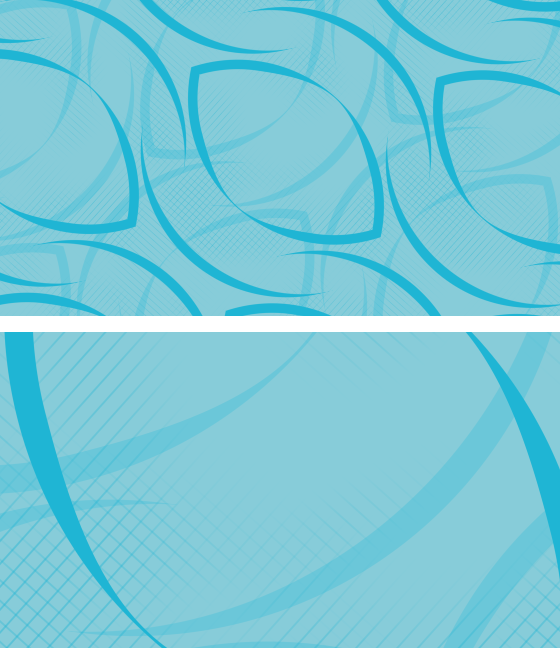
Top, the full canvas; bottom, a detail of the centre.
Give the GLSL for this pattern, as a Shadertoy shader.

```glsl
// Overlapping leaf outlines framed by tapering crescents on a slanted lattice.
// A pale copy, turned a quarter, lies below; each layer adds fine hatching that
// fades in and out with gradient noise. One unit is the canvas height.

vec2 hashGradient(vec2 cell) {
    float angle = 6.2832 * fract(sin(dot(cell, vec2(127.1, 311.7))) * 43758.5);
    return vec2(cos(angle), sin(angle));
}

float gradientNoise(vec2 p) {
    vec2 i = floor(p), f = p - i;
    vec2 s = f * f * f * (f * (f * 6.0 - 15.0) + 10.0);
    vec2 e = vec2(1, 0);
    float low = mix(dot(hashGradient(i), f),
                    dot(hashGradient(i + e.xy), f - e.xy), s.x);
    float high = mix(dot(hashGradient(i + e.yx), f - e.yx),
                     dot(hashGradient(i + e.xx), f - e.xx), s.x);
    return mix(low, high, s.y);
}

// Stroke lying just inside an edge, vanishing where its width drops below zero
float innerStroke(float edge, float width) {
    return abs(edge + 0.5 * width) - 0.5 * width;
}

// Leaf with its long axis on x, between two crescents
float motif(vec2 p) {
    p = abs(p);
    float leafEdge = length(p + vec2(0.0, 0.229)) - 0.463;
    float leaf = innerStroke(leafEdge, 0.003 + 0.027 * smoothstep(0.0, 0.24, p.x));
    float taper = p.x / 0.386;
    float crescentEdge = length(p + vec2(0.0, 0.005)) - 0.463;
    float crescent = innerStroke(crescentEdge, 0.031 * (1.0 - taper * taper));
    return min(leaf, crescent);
}

// Patches of shading in one motif, blank near the heart of the leaf
float hatchMask(vec2 p) {
    float open = smoothstep(0.08, 0.28, length(p - vec2(0.0, 0.08)));
    float inside = 1.0 - smoothstep(0.38, 0.46, length(p));
    return open * inside * smoothstep(-0.25, 0.3, gradientNoise(p * 4.5 + 7.0));
}

// Coverage of one layer: x = outlines, y = hatching
vec2 layer(vec2 p, float blur) {
    mat2 lattice = mat2(0.7755, -0.0336, -0.109, 0.771);
    mat2 leafAxes = mat2(0.744, 0.668, -0.668, 0.744);
    vec2 nearest = round(inverse(lattice) * p);
    float outline = 1.0, shade = 0.0;
    for (int j = -1; j <= 1; j++) {
        for (int i = -1; i <= 1; i++) {
            vec2 local = leafAxes * (p - lattice * (nearest + vec2(i, j)));
            outline = min(outline, motif(local));
            shade = max(shade, hatchMask(local));
        }
    }
    float along = (leafAxes * p).x;
    float line = abs(fract(along * 62.0) - 0.5) / 62.0 - 0.001;
    return vec2(1.0 - smoothstep(-blur, blur, outline),
                shade * (1.0 - smoothstep(-blur, blur, line)));
}

void mainImage(out vec4 fragColor, in vec2 fragCoord) {
    vec2 p = fragCoord / iResolution.y;
    float blur = 0.7 / iResolution.y;

    vec2 bold = layer(p - vec2(0.905, 0.5185), blur);
    vec2 q = p - vec2(0.736, 0.8056);
    vec2 pale = layer(vec2(-q.y, q.x), blur);

    vec3 strong = vec3(0.12, 0.71, 0.83);
    vec3 color = vec3(0.53, 0.80, 0.85);
    color = mix(color, vec3(0.42, 0.78, 0.85), pale.x);
    color = mix(color, strong, 0.32 * pale.y);
    color = mix(color, strong, 0.42 * bold.y);
    color = mix(color, strong, bold.x);
    fragColor = vec4(color, 1.0);
}
```
